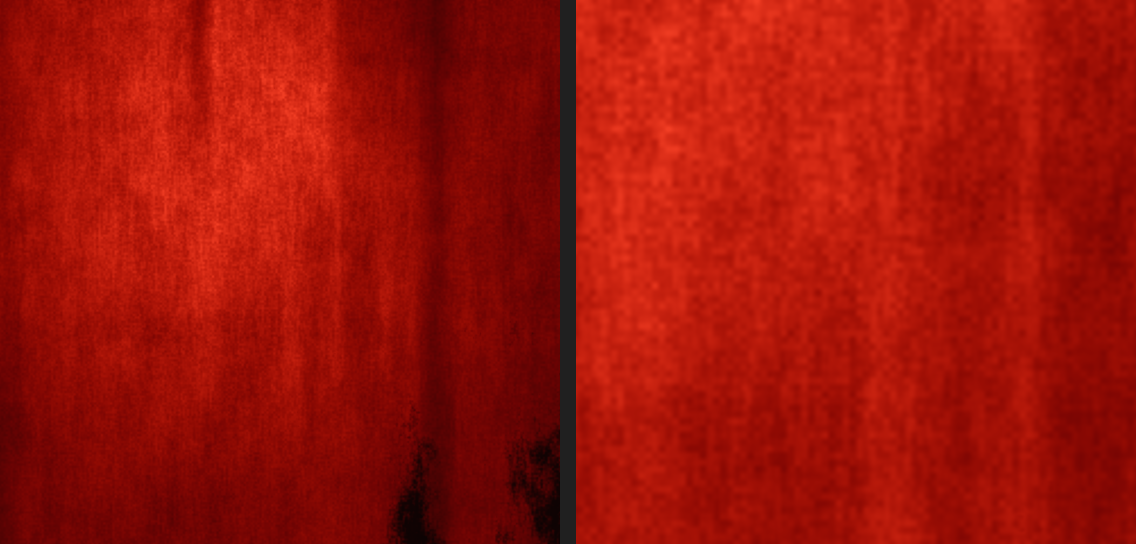
Left, the full canvas; right, a detail of the centre.
Give the GLSL for this texture, as a Shadertoy shader.

```glsl
float hash(vec2 p) {
    vec3 q = fract(vec3(p.xyx) * 0.1031);
    q += dot(q, q.yzx + 33.33);
    return fract((q.x + q.y) * q.z);
}

// Smooth value noise, 0 to 1
float noise(vec2 p) {
    vec2 cell = floor(p), f = fract(p);
    f = f * f * (3.0 - 2.0 * f);
    float low = mix(hash(cell), hash(cell + vec2(1, 0)), f.x);
    float high = mix(hash(cell + vec2(0, 1)), hash(cell + vec2(1, 1)), f.x);
    return mix(low, high, f.y);
}

// Layered noise centred on zero
float fbm(vec2 p) {
    float sum = 0.0, amp = 0.5;
    for (int i = 0; i < 5; i++) {
        sum += amp * (noise(p) - 0.5);
        p = mat2(0.8, 0.6, -0.6, 0.8) * p * 2.03 + 17.3;
        amp *= 0.55;
    }
    return sum;
}

// Soft vertical band centred on x
float band(float x, float centre, float width) {
    float d = (x - centre) / width;
    return exp(-d * d);
}

// Broad light falling from the upper middle
float glow(vec2 p, vec2 centre, vec2 radius) {
    vec2 d = (p - centre) / radius;
    return exp(-dot(d, d));
}

// Creases and steps of the hanging cloth
float folds(vec2 p) {
    float shade = -0.20 * band(p.x, 0.352, 0.018) * smoothstep(0.62, 0.95, p.y);
    shade += 0.06 * band(p.x, 0.386, 0.007) * smoothstep(0.45, 0.8, p.y);
    shade -= 0.14 * smoothstep(0.585, 0.615, p.x) * smoothstep(0.5, 0.95, p.y)
           * (1.0 - smoothstep(0.72, 0.9, p.x));
    shade -= 0.13 * band(p.x, 0.78, 0.028);
    shade -= 0.10 * band(p.x, 0.562, 0.014) * band(p.y, 0.42, 0.2);
    shade -= 0.10 * band(p.x, 0.64, 0.03) * band(p.y, 0.45, 0.1);
    shade += 0.06 * band(p.x, 0.69, 0.012) * band(p.y, 0.42, 0.15);
    shade -= 0.07 * band(p.x, 0.0, 0.03);
    return shade;
}

// Vertical streaks, pile and weave
float fibres(vec2 p) {
    float streaks = 0.10 * (noise(p * vec2(34.0, 2.5)) - 0.5);
    streaks += 0.08 * (noise(p * vec2(95.0, 5.0) + 31.0) - 0.5);
    float weave = 0.10 * (noise(p * vec2(230.0, 45.0)) - 0.5);
    weave += 0.05 * (noise(p * vec2(60.0, 210.0) + 9.0) - 0.5);
    float grain = 0.14 * (noise(p * 240.0 + 71.0) - 0.5);
    return streaks + weave + grain;
}

// Worn black patches along the lower right
float soot(vec2 p, float ragged) {
    float crease = band(p.x, 0.745, 0.05) * smoothstep(0.36, 0.02, p.y);
    float corner = glow(p, vec2(1.03, 0.05), vec2(0.13, 0.28));
    return smoothstep(0.35, 1.0, max(crease, corner) + ragged);
}

// Red cloth: green and blue rise only in the lights
vec3 clothColour(float red) {
    float warm = max(red - 0.35, 0.0);
    float pale = max(red - 0.5, 0.0);
    return vec3(red, 0.01 + 0.65 * warm * warm, 0.01 + 0.65 * pale * pale);
}

void mainImage(out vec4 fragColor, in vec2 fragCoord) {
    vec2 uv = fragCoord / iResolution.xy;
    vec2 p = fragCoord / iResolution.y;

    // Uneven fold edges
    float blotches = fbm(p * vec2(7.0, 5.0) + 4.0);
    float mottle = fbm(p * vec2(24.0, 18.0) + 50.0);
    vec2 bent = uv + vec2(0.018 * blotches + 0.012 * mottle, 0.1 * blotches);

    // Light, folds and surface
    float red = 0.37 + 0.46 * glow(uv, vec2(0.4, 0.74), vec2(0.43, 0.57));
    red += folds(bent);
    red *= 1.0 + 0.24 * blotches + 0.24 * mottle + fibres(p);

    // Dark wear
    float ragged = 0.5 * blotches + 0.8 * mottle + 1.5 * fibres(p + 3.0);
    red *= 1.0 - 0.85 * soot(uv, ragged);

    fragColor = vec4(clothColour(clamp(red, 0.02, 0.95)), 1.0);
}
```
